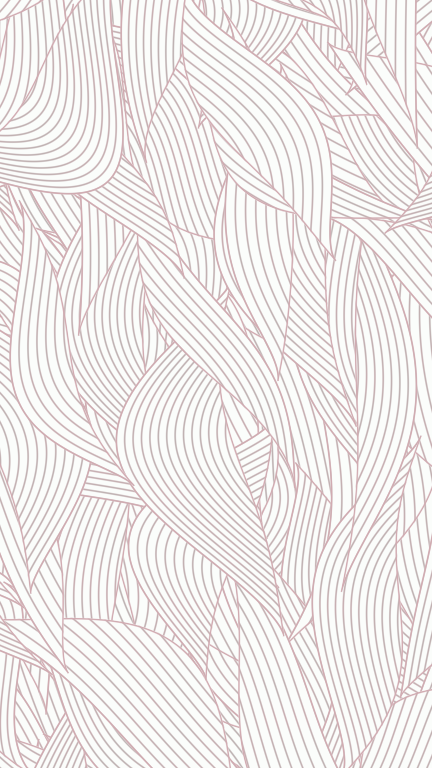
Give the GLSL for this pattern, as a Shadertoy shader.

```glsl
#define CELL 0.30
#define LAYERS 3
#define LINE_HALF 0.0019
#define SPACING 0.0205
#define SOFTNESS 0.8
#define PAPER vec3(0.985, 0.992, 0.985)
#define GREY_INK vec3(0.745, 0.70, 0.70)
#define PINK_INK vec3(0.82, 0.67, 0.695)

vec4 hash4(vec3 p) {
    vec4 q = fract(p.xyzx * vec4(0.1031, 0.1030, 0.0973, 0.1099));
    q += dot(q, q.wzxy + 33.33);
    return fract((q.xxyz + q.yzzw) * q.zywx);
}

float noise(vec2 p) {
    vec2 i = floor(p), f = fract(p);
    f = f * f * (3.0 - 2.0 * f);
    float a = hash4(vec3(i, 7.0)).x;
    float b = hash4(vec3(i + vec2(1, 0), 7.0)).x;
    float c = hash4(vec3(i + vec2(0, 1), 7.0)).x;
    float d = hash4(vec3(i + 1.0, 7.0)).x;
    return mix(mix(a, b, f.x), mix(c, d, f.x), f.y);
}

// Ink coverage at a distance from the middle of a line
float stroke(float dist, float soft) {
    return 1.0 - smoothstep(LINE_HALF - soft, LINE_HALF + soft, dist);
}

float stripes(float phase, float slope, float soft) {
    return stroke(abs(fract(phase + 0.5) - 0.5) / max(slope, 1e-4), soft);
}

// One curved half leaf: x = inner edge distance, y = stripe phase
vec2 leaf(vec2 q, vec4 shape, vec4 grain) {
    float len = mix(0.31, 0.47, shape.x);
    float x = q.x / len;
    float taper = max(1.0 - x * x, 0.0);
    float spine = (shape.z - 0.5) * 0.2 * taper
                + (grain.x - 0.5) * 0.09 * sin(3.1416 * x);
    float width = mix(0.13, 0.27, shape.y) * taper * sqrt(taper)
                * (1.0 + (shape.w - 0.5) * x);
    float y = q.y - spine;
    float inner = min(min(y, width - y), len - abs(q.x));

    // Stripes run parallel to one side and end on the other
    float side = step(0.4, grain.y);
    float gap = SPACING * mix(0.83, 1.18, grain.z);
    float fan = 1.0 + (grain.w - 0.5) * 0.5 * clamp(x, -1.2, 1.2);
    return vec2(inner, (y - side * width) / (gap * fan));
}

void mainImage(out vec4 fragColor, in vec2 fragCoord) {
    vec2 p = fragCoord / iResolution.x;
    float soft = SOFTNESS / iResolution.x;

    // Swaying stripes behind the leaves
    float ground = (p.x * 0.9 + p.y * 0.4 + 0.06 * sin(p.y * 6.0 - p.x * 2.0)) / SPACING;
    float groundSlope = length(vec2(dFdx(ground), dFdy(ground))) * iResolution.x;
    vec3 color = mix(PAPER, GREY_INK, stripes(ground, groundSlope, soft));

    // Overlapping leaves, painted from back to front
    vec2 home = floor(p / CELL);
    float e = 0.0004;
    for (int k = 0; k < LAYERS; k++)
    for (int j = -2; j <= 2; j++)
    for (int i = -2; i <= 2; i++) {
        vec3 id = vec3(home + vec2(i, j), float(k) * 11.0 + 3.0) + vec3(40, 40, 0);
        vec4 place = hash4(id);
        vec4 shape = hash4(id + vec3(0, 0, 71));
        vec4 grain = hash4(id + vec3(0, 0, 137));
        vec2 center = (id.xy - 40.0 + place.xy) * CELL;

        // Neighbours share a flow direction, with some turned over
        float angle = mix(0.5, 3.2, noise(center * 1.7 + 20.0))
                    + (place.z - 0.5) * 1.0 + 3.1416 * step(0.5, place.w);
        vec2 axis = vec2(cos(angle), sin(angle));
        vec2 r = p - center;
        vec2 q = vec2(dot(r, axis), dot(r, vec2(-axis.y, axis.x)) + 0.08);

        vec2 f = leaf(q, shape, grain);
        if (f.x < -0.02) continue;
        vec2 dx = (leaf(q + vec2(e, 0), shape, grain) - f) / e;
        vec2 dy = (leaf(q + vec2(0, e), shape, grain) - f) / e;
        float edge = f.x / max(length(vec2(dx.x, dy.x)), 1.0);
        float slope = length(vec2(dx.y, dy.y));

        // Grey stripes with a slight blush, closed by a pink outline
        float blush = 0.6 * noise(p * 14.0 + place.xy * 9.0);
        vec3 ink = mix(GREY_INK, PINK_INK, blush);
        vec3 fill = mix(PAPER, ink, stripes(f.y, slope, soft));
        fill = mix(fill, PINK_INK, stroke(abs(edge), soft));
        color = mix(color, fill, smoothstep(-soft, soft, edge + LINE_HALF));
    }
    fragColor = vec4(color, 1.0);
}
```
